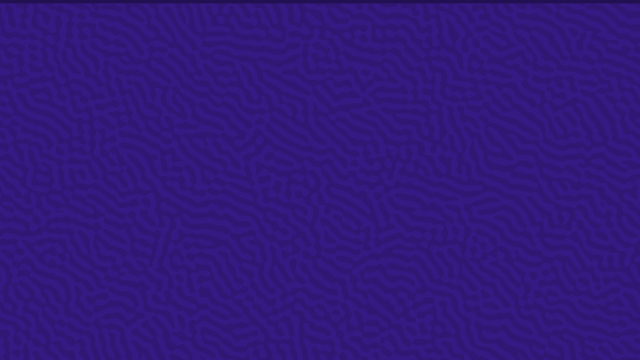
A WebGL 1 fragment shader for this pattern:

```glsl
precision highp float;
// Tone-on-tone violet labyrinth of slanted, branching stripes under a thin dark top band.

uniform vec2 u_resolution;

// Lengths are in canvas heights, angles in radians.
const vec3 LIGHT_VIOLET = vec3(0.206, 0.102, 0.512);
const vec3 DARK_VIOLET = vec3(0.188, 0.090, 0.452);
const vec3 BAND_COLOR = vec3(0.130, 0.066, 0.325);
const float BAND_HEIGHT = 0.0095;
const float STRIPE_PERIOD = 0.0305;
const float CELL_PERIODS = 2.3;    // kernel radius, in stripe periods
const float WAVE_ANGLE = 0.92;     // mean normal of the stripes
const float ANGLE_SPREAD = 1.25;   // random turn of each kernel
const float ANGLE_DRIFT = 0.9;     // slow turn across the canvas
const float DRIFT_SCALE = 7.0;
const float EDGE_SOFTNESS = 0.55;
const float FORK_SOFTNESS = 0.12;  // rounds stripe ends where phases cancel
const float TAU = 6.2831853;

vec2 hash2(vec2 p) {
  vec3 q = fract(p.xyx * vec3(0.1031, 0.1030, 0.0973));
  q += dot(q, q.yzx + 33.33);
  return fract((q.xx + q.yz) * q.zy);
}

float cornerGradient(vec2 corner, vec2 offset) {
  float angle = TAU * hash2(corner + 57.0).x;
  return dot(vec2(cos(angle), sin(angle)), offset);
}

float gradientNoise(vec2 p) {
  vec2 i = floor(p);
  vec2 f = fract(p);
  vec2 u = f * f * f * (f * (f * 6.0 - 15.0) + 10.0);
  vec2 e = vec2(1.0, 0.0);
  float low = mix(cornerGradient(i, f), cornerGradient(i + e.xy, f - e.xy), u.x);
  float high = mix(cornerGradient(i + e.yx, f - e.yx), cornerGradient(i + 1.0, f - 1.0), u.x);
  return mix(low, high, u.y);
}

// Sums scattered wave kernels as complex numbers; the phase forms even stripes.
float labyrinth(vec2 p) {
  float cellSize = STRIPE_PERIOD * CELL_PERIODS;
  vec2 q = p / cellSize + 20.0;
  vec2 cell = floor(q);
  vec2 phasor = vec2(0.0);
  for (int y = -1; y <= 1; y++) {
    for (int x = -1; x <= 1; x++) {
      vec2 id = cell + vec2(float(x), float(y));
      float drift = ANGLE_DRIFT * gradientNoise(id * cellSize * DRIFT_SCALE);
      for (int k = 0; k < 3; k++) {
        vec2 seed = id + float(k) * vec2(131.0, 77.0);
        vec2 d = q - id - hash2(seed);
        vec2 rnd = hash2(seed + 311.0);
        vec2 turn = hash2(seed + 523.0);
        float angle = WAVE_ANGLE + drift + ANGLE_SPREAD * (turn.x + turn.y - 1.0);
        float phase = TAU * (CELL_PERIODS * dot(d, vec2(cos(angle), sin(angle))) + rnd.x);
        float falloff = max(1.0 - dot(d, d), 0.0);
        phasor += falloff * falloff * vec2(cos(phase), sin(phase));
      }
    }
  }
  return phasor.x / (length(phasor) + FORK_SOFTNESS);
}

void main() {
  vec2 p = gl_FragCoord.xy / u_resolution.y;
  float pixel = 1.0 / u_resolution.y;

  // Stripes
  float stripe = smoothstep(-EDGE_SOFTNESS, EDGE_SOFTNESS, labyrinth(p));
  vec3 color = mix(DARK_VIOLET, LIGHT_VIOLET, stripe);

  // Top band
  float band = smoothstep(-0.5 * pixel, 0.5 * pixel, p.y - (1.0 - BAND_HEIGHT));
  gl_FragColor = vec4(mix(color, BAND_COLOR, band), 1.0);
}
```
